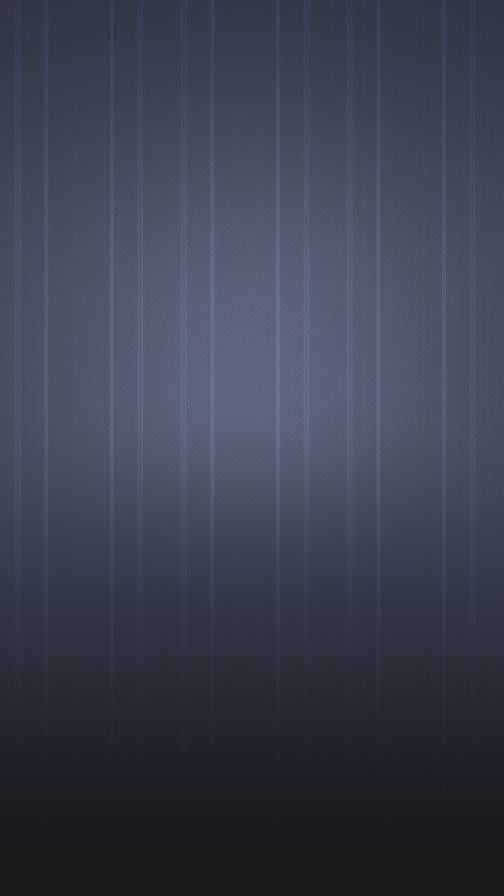
Give the GLSL for this background, as a Shadertoy shader.

```glsl
float gradientAt(float cell) {
    return 2.0 * fract(sin(cell * 127.1) * 4375.85) - 1.0;
}

// One-dimensional gradient noise
float gradientNoise(float x) {
    float cell = floor(x), f = x - cell;
    float blend = f * f * f * (f * (f * 6.0 - 15.0) + 10.0);
    return mix(gradientAt(cell) * f, gradientAt(cell + 1.0) * (f - 1.0), blend);
}

// Soft vertical line around a distance of zero
float line(float dist, float halfWidth) {
    float soft = max(0.7 / iResolution.x, 0.0012);
    return 1.0 - smoothstep(halfWidth - soft, halfWidth + soft, abs(dist));
}

void mainImage(out vec4 fragColor, in vec2 fragCoord) {
    vec2 uv = fragCoord / iResolution.xy;
    vec2 cloth = fragCoord / iResolution.x;

    // Vertical shade, dark at the floor and dimmer near the top
    float level = mix(0.098, 0.26, smoothstep(0.02, 0.56, uv.y));
    level -= 0.07 * smoothstep(0.65, 1.05, uv.y);

    // Central glow with a longer upper tail
    float rise = uv.y - 0.56;
    vec2 spread = vec2(0.38, rise > 0.0 ? 0.3 : 0.13);
    vec2 glowPos = vec2(uv.x - 0.5, rise) / spread;
    level += 0.105 * exp(-dot(glowPos, glowPos));

    vec3 tint = mix(vec3(1.0, 1.0, 1.06), vec3(1.0, 1.1, 1.37), smoothstep(0.0, 0.2, uv.y));
    vec3 color = level * tint;

    // Mirrored stripes: one solid line and one fine pair on each side
    float period = 0.3294;
    float offset = abs(mod(uv.x - 0.157 + 0.5 * period, period) - 0.5 * period);
    float solid = line(offset - 0.065, 0.0038);
    float pair = line(abs(offset - 0.1215) - 0.0036, 0.0017);
    float halo = exp(-pow((offset - 0.1215) / 0.006, 2.0));
    float stripes = 0.15 * solid + 0.09 * pair + 0.035 * halo;
    color += level * stripes * vec3(0.8, 1.0, 1.45) * smoothstep(0.03, 0.45, uv.y);

    // Fine threads and diagonal weave
    float threads = gradientNoise(uv.x * 110.0) + 0.6 * gradientNoise(uv.x * 37.0 + 19.0);
    float weave = sin(6.2832 * 85.0 * (cloth.x - cloth.y));
    color *= 1.0 + 0.025 * threads + 0.012 * weave;

    fragColor = vec4(color, 1.0);
}
```
